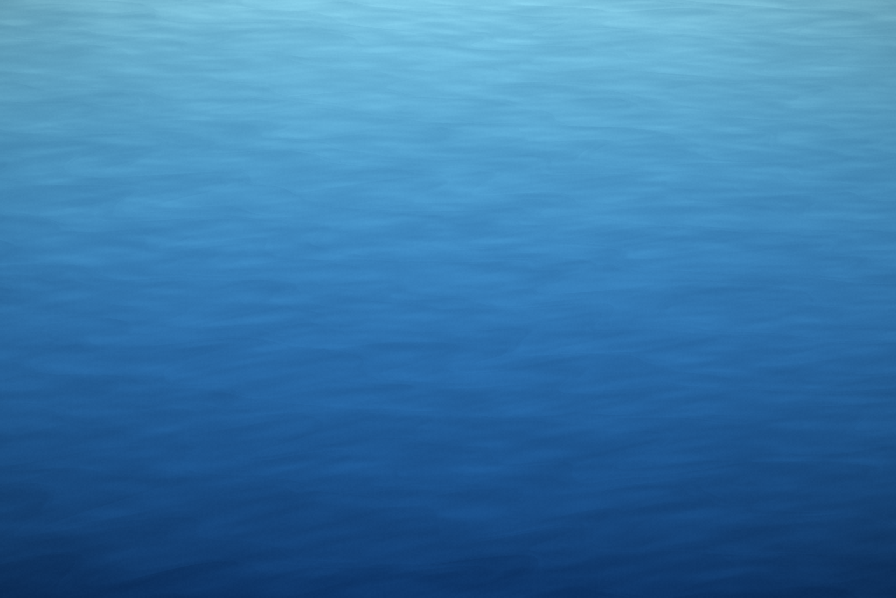
Give the GLSL for this texture, as a Shadertoy shader.

```glsl
// Calm open water fading from pale cyan at the far edge to deep navy nearby.
// A vertical colour ramp is lit by layered, domain-warped sine ripples and
// stretched cellular streaks, both compressed with distance, then vignetted.

float hash(float n) {
    return fract(sin(n * 12.99 + 4.1) * 4375.85);
}

vec2 hash2(vec2 cell) {
    vec2 q = vec2(dot(cell, vec2(127.1, 311.7)), dot(cell, vec2(269.5, 183.3)));
    return fract(sin(q) * 4375.85);
}

// Six tones spread evenly over the height, blended one after another.
vec3 waterRamp(float y) {
    vec3 c = mix(vec3(0.045, 0.19, 0.38), vec3(0.075, 0.25, 0.455), smoothstep(-0.04, 0.10, y));
    c = mix(c, vec3(0.11, 0.325, 0.55), smoothstep(0.05, 0.27, y));
    c = mix(c, vec3(0.165, 0.42, 0.655), smoothstep(0.20, 0.46, y));
    c = mix(c, vec3(0.235, 0.52, 0.735), smoothstep(0.38, 0.64, y));
    c = mix(c, vec3(0.32, 0.615, 0.785), smoothstep(0.55, 0.80, y));
    c = mix(c, vec3(0.42, 0.705, 0.835), smoothstep(0.72, 0.94, y));
    return mix(c, vec3(0.51, 0.78, 0.88), smoothstep(0.90, 1.04, y));
}

// Soft cellular noise: a smooth minimum over the neighbouring cell points.
float softCells(vec2 p) {
    vec2 cell = floor(p), f = fract(p);
    float sum = 0.0;
    for (int j = -1; j <= 1; j++) {
        for (int i = -1; i <= 1; i++) {
            vec2 offset = vec2(float(i), float(j));
            vec2 d = offset + hash2(cell + offset) - f;
            sum += exp(-5.0 * dot(d, d));
        }
    }
    return clamp(sum, 0.0, 1.6) - 0.62;
}

// Long crests: each sine layer bends the coordinates of the finer ones.
float ripples(vec2 p, float baseFreq, float growth) {
    float sum = 0.0, freq = baseFreq, amp = 1.0;
    for (int i = 0; i < 15; i++) {
        float n = float(i);
        float slant = (hash(n) - 0.5) * 0.50;
        float phase = 6.283 * hash(n + 31.0);
        float gust = 0.6 + 0.4 * sin(p.x * freq * 0.13 + p.y * freq * 0.21 + phase * 3.0);
        float wave = sin(dot(p, vec2(slant, 1.0)) * freq + phase
                         + 1.3 * sin(p.x * freq * 0.17 + phase));
        sum += amp * gust * wave;
        p += vec2(1.6, 0.35) * wave / freq;
        freq *= growth;
        amp *= 0.94;
    }
    return sum;
}

// Foreshortening squeezes the surface coordinates toward the far edge.
vec2 surfacePoint(vec2 uv, float aspect, float horizon) {
    float scale = horizon / (horizon - uv.y);
    return vec2((uv.x - 0.5) * aspect * scale, uv.y * scale);
}

void mainImage(out vec4 fragColor, in vec2 fragCoord) {
    vec2 uv = fragCoord / iResolution.xy;
    float aspect = iResolution.x / iResolution.y;
    vec2 p = surfacePoint(uv, aspect, 3.0);

    // Crests rise to the right nearby and fall to the right far away.
    p.y += p.x * mix(-0.09, 0.07, uv.y);

    // Small waves, plus broad and narrow streaks of reflected sky.
    float waves = ripples(p, 42.0, 1.17);
    vec2 bent = p + vec2(0.03, 0.006) * sin(p.yx * vec2(31.0, 9.0));
    float broad = softCells(bent * vec2(3.5, 17.0));
    float narrow = softCells(bent * vec2(9.0, 52.0) + 17.0);
    float light = 0.011 * waves + 0.030 * broad + 0.034 * narrow;

    // Shift along the ramp, so lit crests take the tone of farther water.
    vec3 color = waterRamp(uv.y + 0.55 * light);
    color *= 1.0 + 0.55 * light;

    // Darker sides and corners around a slightly brighter centre.
    float side = abs(uv.x - 0.5) * 2.0;
    float corner = side * side * (0.09 + 0.10 * pow(abs(uv.y * 2.0 - 1.0), 2.0));
    color *= 1.035 - corner;

    // Fine surface grain on a grid tied to the canvas height.
    float grain = hash2(floor(vec2(uv.x * aspect, uv.y) * 342.0)).x - 0.5;
    color += 0.010 * grain;

    fragColor = vec4(clamp(color, 0.0, 1.0), 1.0);
}
```
